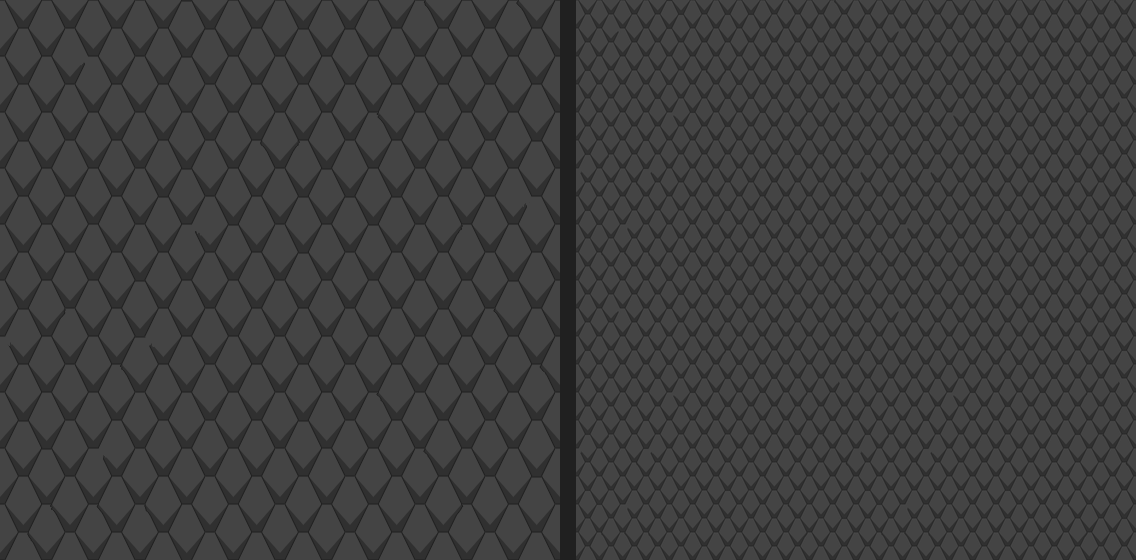
Left: one tile. Right: repeated 2 by 2.
A WebGL 2 fragment shader for this pattern:

```glsl
#version 300 es
precision highp float;

uniform vec2 u_resolution;
out vec4 fragColor;

// Layout: lengths are in column widths, depths along a row run 0 to 1
const vec2 GRID = vec2(12.0, 20.0);      // columns, staggered rows
const float ROW_HEIGHT = GRID.x / GRID.y;
const float TOP_HALF = 0.104;            // half width of the flat top
const float SHOULDER_HALF = 0.396;       // half width at the shoulders
const float TIP_DEPTH = 0.75;            // tip, in rows below the shoulders
const float LINE_HALF = 0.011;

// Wear
const float CHIP_RATE = 0.035;
const float CHIP_DEPTH = 0.32;
const float NICK_RATE = 0.06;
const float NICK_SIZE = 0.045;
const float SLIP_RATE = 0.12;
const float SLIP_SIZE = 0.035;

const vec3 SCALE_COLOR = vec3(0.267);
const vec3 SHADOW_COLOR = vec3(0.188);
const vec3 LINE_COLOR = vec3(0.125);

float hash(vec2 p) {
    return fract(sin(dot(p, vec2(127.1, 311.7))) * 43758.5453);
}

// Smooth one-dimensional noise, seeded by scale
float ragged(float x, vec2 seed) {
    float i = floor(x);
    float f = fract(x);
    f = f * f * (3.0 - 2.0 * f);
    return mix(hash(seed + i * 0.37), hash(seed + (i + 1.0) * 0.37), f);
}

float coverage(float dist, float pixel) {
    return clamp(0.5 - dist / pixel, 0.0, 1.0);
}

// Wrapped identity of a scale, so wear repeats across the canvas edges
vec2 scaleId(float column, float row) {
    return mod(vec2(column, row), GRID);
}

// How far the flat top of some scales has slipped down, in rows
float slip(vec2 id) {
    return step(hash(id + 31.0), SLIP_RATE) * SLIP_SIZE;
}

float flatLine(float across, float depth) {
    return length(vec2(max(across - TOP_HALF, 0.0), depth * ROW_HEIGHT));
}

void main() {
    vec2 uv = gl_FragCoord.xy / u_resolution;
    vec2 g = vec2(uv.x, 1.0 - uv.y) * GRID;
    float pixel = GRID.x / min(u_resolution.x, u_resolution.y);

    // Scale starting in this row, and the staggered column beside it
    float row = floor(g.y);
    float depth = g.y - row;
    float stagger = 0.5 * mod(row, 2.0);
    float otherStagger = 0.5 - stagger;
    float column = floor(g.x - stagger + 0.5);
    float otherColumn = floor(g.x - otherStagger + 0.5);
    float x = g.x - column - stagger;
    float otherX = g.x - otherColumn - otherStagger;
    vec2 id = scaleId(column, row);
    vec2 upperId = scaleId(otherColumn, row - 1.0);
    vec2 lowerId = scaleId(otherColumn, row + 1.0);

    // Small nick in one upper corner
    float nickSide = sign(hash(id + 53.0) - 0.5);
    float nick = step(hash(id + 17.0), NICK_RATE) * step(0.0, x * nickSide);
    nick *= smoothstep(0.0, 0.1, depth) * smoothstep(0.45, 0.12, depth);
    nick *= NICK_SIZE * (0.4 + ragged(depth * 16.0, id));

    // Slanted side of this scale
    float slope = (SHOULDER_HALF - TOP_HALF) / ROW_HEIGHT;
    float halfWidth = mix(TOP_HALF, SHOULDER_HALF, depth) - nick;
    float side = (abs(x) - halfWidth) / length(vec2(1.0, slope));

    // Pointed lower end of the scale above
    vec2 tipSize = vec2(SHOULDER_HALF, TIP_DEPTH * ROW_HEIGHT);
    float tip = abs(otherX) / tipSize.x + depth / TIP_DEPTH - 1.0;
    tip /= length(1.0 / tipSize);

    // Chipped shoulder, where the shadow breaks off with a rough end
    float chipSide = sign(hash(upperId + 71.0) - 0.5);
    float chipped = step(hash(upperId + 7.0), CHIP_RATE) * step(0.0, otherX * chipSide);
    float chipEnd = CHIP_DEPTH + 0.25 * (ragged(abs(otherX) * 40.0, upperId) - 0.5);
    float intact = 1.0 - chipped * coverage((depth - chipEnd) * ROW_HEIGHT, pixel);

    // Shadow between scales, also above a slipped top
    float topSlip = slip(id);
    float shadow = coverage(-tip, pixel) * coverage(-side, pixel) * intact;
    float gap = coverage((depth - topSlip) * ROW_HEIGHT, pixel);
    shadow = max(shadow, gap * coverage(side, pixel) * step(0.001, topSlip));

    // Outlines
    float tops = min(flatLine(abs(x), depth - topSlip),
                     flatLine(abs(otherX), 1.0 + slip(lowerId) - depth));
    float outline = coverage(abs(side) - LINE_HALF, pixel) * intact;
    outline = max(outline, coverage(tops - LINE_HALF, pixel));

    vec3 color = mix(SCALE_COLOR, SHADOW_COLOR, shadow);
    color = mix(color, LINE_COLOR, outline);
    fragColor = vec4(color, 1.0);
}
```
